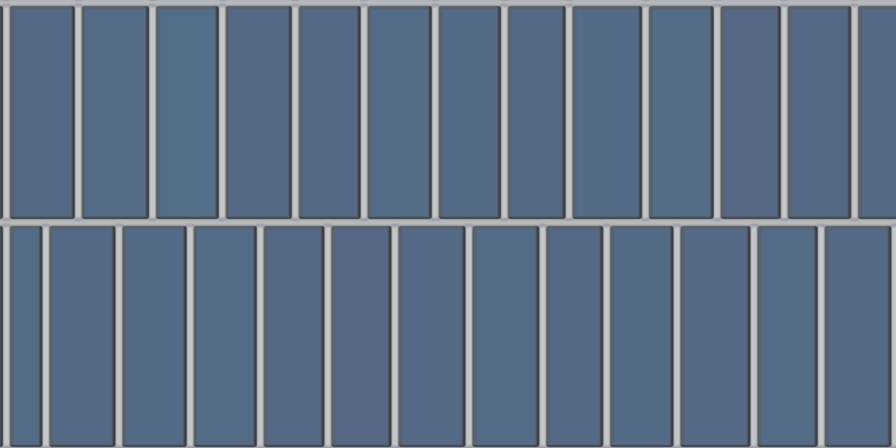
This pattern is drawn by a Shadertoy shader. Its source:

```glsl
// Two courses of tall blue tiles with pale raised joints, staggered by half a tile.
// Each joint is shifted by a hash; tile rims are shaded grey at left and top and
// dark at right and bottom. Lengths are fractions of the canvas height.

const float PITCH = 0.1568;       // mean tile width
const float FIRST_JOINT = 0.0240; // nominal first joint of the upper course
const float STAGGER = 0.0830;     // shift of the lower course
const float MARGIN = 0.0143;      // straight joint shared by both courses
const float JITTER = 0.0095;      // largest shift of a joint
const float COURSE = 0.5;         // mean course height
const float COURSE_SHIFT = 0.0045;
const float HALF_JOINT = 0.0078;
const float CORNER = 0.0060;
const float SOFTNESS = 0.0022;

const vec3 TILE = vec3(0.33, 0.42, 0.53);
const vec3 RIM_GREY = vec3(0.36, 0.38, 0.40);
const vec3 RIM_DARK = vec3(0.22, 0.24, 0.27);
const vec3 JOINT_LIGHT = vec3(0.77, 0.78, 0.79);
const vec3 JOINT_MID = vec3(0.68, 0.69, 0.71);
const vec3 JOINT_DIM = vec3(0.53, 0.54, 0.56);

float hash(vec2 p) {
    p = fract(p * vec2(0.1031, 0.1197) + 0.37);
    p += dot(p, p.yx + 33.33);
    return fract((p.x + p.y) * p.x * 17.0);
}

// Height of a horizontal joint, measured down from the top
float courseJoint(float row) {
    return 0.001 + COURSE * row + COURSE_SHIFT * (1.0 - 2.0 * mod(row, 2.0));
}

// Position of a vertical joint; the first one in each course is the margin
float tileJoint(float column, float row) {
    if (column == -row) return MARGIN;
    float shift = JITTER * (2.0 * hash(vec2(column, row) + 20.0) - 1.0);
    return FIRST_JOINT + STAGGER * row + PITCH * column + shift;
}

float roundedBox(vec2 p, vec2 halfSize, float radius) {
    vec2 q = abs(p) - halfSize + radius;
    return length(max(q, 0.0)) + min(max(q.x, q.y), 0.0) - radius;
}

// Blue face with one tint per tile and a shaded rim on each side
vec3 tileColor(vec2 cell, vec2 nearSide, vec2 farSide) {
    float tint = hash(cell + 51.0) - 0.5;
    vec3 color = TILE + tint * vec3(-0.012, 0.022, 0.010);
    float grey = 1.0 - smoothstep(0.0055, 0.0115, min(nearSide.x, nearSide.y * 1.2));
    float dark = 1.0 - smoothstep(0.0025, 0.0100, min(farSide.x, farSide.y * 1.5));
    color = mix(color, RIM_GREY, grey);
    return mix(color, RIM_DARK, dark);
}

// Rounded pale ridge, dimmer where a vertical joint meets a horizontal one
vec3 jointColor(vec2 fromCenter) {
    float horizontal = 1.0 - smoothstep(0.5, 1.2, fromCenter.y / HALF_JOINT);
    float ridge = min(fromCenter.x, fromCenter.y) / HALF_JOINT;
    vec3 color = mix(JOINT_LIGHT, JOINT_MID, 0.65 * horizontal);
    color = mix(color, JOINT_DIM, 0.6 * smoothstep(0.35, 1.1, ridge));
    float across = 1.0 - smoothstep(0.3, 1.6, fromCenter.x / HALF_JOINT);
    float along = smoothstep(0.0, 0.8, fromCenter.y / HALF_JOINT)
                * (1.0 - smoothstep(0.9, 1.9, fromCenter.y / HALF_JOINT));
    return mix(color, JOINT_DIM, 0.55 * across * along);
}

void mainImage(out vec4 fragColor, in vec2 fragCoord) {
    vec2 p = fragCoord / iResolution.y;
    p.y = 1.0 - p.y;

    // Find the course, then the tile between its shifted joints
    float row = step(courseJoint(1.0), p.y);
    float column = floor((p.x - FIRST_JOINT - STAGGER * row) / PITCH);
    if (p.x < tileJoint(column, row)) column -= 1.0;
    else if (p.x >= tileJoint(column + 1.0, row)) column += 1.0;

    vec2 low = vec2(tileJoint(column, row), courseJoint(row));
    vec2 high = vec2(tileJoint(column + 1.0, row), courseJoint(row + 1.0));
    vec2 nearSide = p - low - HALF_JOINT;
    vec2 farSide = high - HALF_JOINT - p;

    vec2 halfSize = 0.5 * (high - low) - HALF_JOINT;
    float edge = roundedBox(p - 0.5 * (low + high), halfSize, CORNER);
    float blur = max(SOFTNESS, 0.75 / iResolution.y);

    vec3 face = tileColor(vec2(column, row), nearSide, farSide);
    vec3 joint = jointColor(min(abs(p - low), abs(high - p)));
    fragColor = vec4(mix(face, joint, smoothstep(-blur, blur, edge)), 1.0);
}
```
